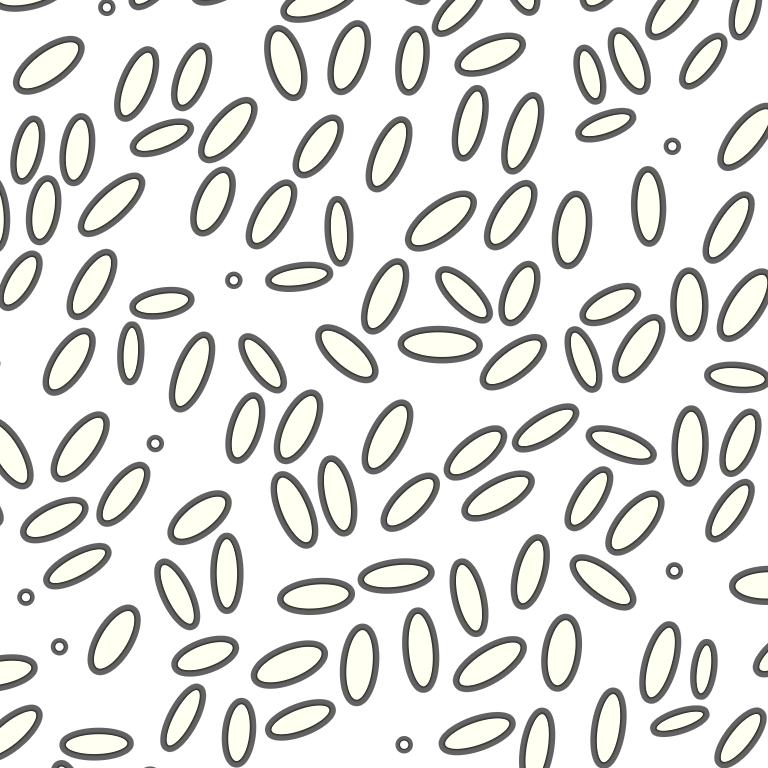
This pattern is drawn by a WebGL 1 fragment shader. Its source:

```glsl
precision highp float;
// Scattered outlined cream grains on white, turned and sized to avoid each other, with a few small rings.

uniform vec2 u_resolution;

#define GRAINS 10.4       // cells across the canvas; lengths below are in cells
#define JITTER 0.24       // random shift of each grain
#define HALF_LENGTH 0.58  // largest grain, half extents
#define HALF_WIDTH 0.27
#define GAP 0.05          // clear margin around a grain
#define STROKE 0.088      // outline width
#define RING_SHARE 0.06   // share of cells holding a small ring
#define RING_RADIUS 0.118
#define RING_STROKE 0.062
#define LEAN 0.8          // preference for the rising diagonal
#define WANDER 1.0        // randomness of direction
#define SEED 37.0

const vec3 PAPER = vec3(1.0);
const vec3 CREAM = vec3(1.0, 1.0, 0.95);
const vec3 OUTLINE = vec3(0.385);
const vec3 INNER_EDGE = vec3(0.19, 0.19, 0.18);

vec2 hash2(vec2 cell) {
  vec3 p = fract((cell.xyx + SEED) * vec3(0.1031, 0.1030, 0.0973));
  p += dot(p, p.yzx + 33.33);
  return fract((p.xx + p.yz) * p.zy);
}

bool isRing(vec2 cell) {
  return hash2(cell + 57.0).x < RING_SHARE;
}

// Jittered centre on staggered rows.
vec2 grainCentre(vec2 cell) {
  float stagger = 0.5 * mod(cell.y, 2.0) - 0.25;
  return cell + 0.5 + vec2(stagger, 0.0) + JITTER * (2.0 * hash2(cell) - 1.0);
}

vec2 grainRadii(vec2 cell) {
  if (isRing(cell)) return vec2(RING_RADIUS);
  return vec2(HALF_LENGTH, HALF_WIDTH) * mix(vec2(0.9, 0.86), vec2(1.0), hash2(cell + 19.0));
}

// Long axis turned away from close neighbours, summed in double angles.
vec2 grainAxis(vec2 cell) {
  vec2 centre = grainCentre(cell);
  vec2 pull = vec2(0.0, LEAN) + WANDER * (2.0 * hash2(cell + 83.0) - 1.0);
  for (int j = -1; j <= 1; j++) {
    for (int i = -1; i <= 1; i++) {
      if (i == 0 && j == 0) continue;
      vec2 other = cell + vec2(i, j);
      vec2 d = grainCentre(other) - centre;
      float d2 = dot(d, d);
      float weight = isRing(other) ? 0.2 : 1.0;
      pull -= weight * vec2(d.x * d.x - d.y * d.y, 2.0 * d.x * d.y) / (d2 * d2 * d2);
    }
  }
  float angle = 0.5 * atan(pull.y, pull.x);
  return vec2(cos(angle), sin(angle));
}

// Symmetric matrix (xx, yy, xy) of the ellipse widened by the gap.
vec3 shapeMatrix(vec2 axis, vec2 radii) {
  vec2 r2 = (radii + GAP) * (radii + GAP);
  vec2 a2 = axis * axis;
  return vec3(dot(a2, r2), dot(a2.yx, r2), axis.x * axis.y * (r2.x - r2.y));
}

// Largest scale, up to 1, at which the grain clears all its neighbours.
float fitScale(vec2 cell, vec2 centre, vec2 axis, vec2 radii) {
  vec3 own = shapeMatrix(axis, radii);
  float fit = 1.0;
  for (int j = -1; j <= 1; j++) {
    for (int i = -1; i <= 1; i++) {
      if (i == 0 && j == 0) continue;
      vec2 other = cell + vec2(i, j);
      vec2 d = grainCentre(other) - centre;
      vec3 m = own + shapeMatrix(grainAxis(other), grainRadii(other));
      float reach = m.y * d.x * d.x - 2.0 * m.z * d.x * d.y + m.x * d.y * d.y;
      fit = min(fit, sqrt(0.5 * reach / (m.x * m.y - m.z * m.z)));
    }
  }
  return max(fit, 0.55);
}

float ellipseDistance(vec2 p, vec2 radii) {
  float k = length(p / radii);
  return k * (k - 1.0) / max(length(p / (radii * radii)), 1e-4);
}

void main() {
  float scale = GRAINS / min(u_resolution.x, u_resolution.y);  // one pixel in cells
  vec2 p = gl_FragCoord.xy * scale;
  vec3 color = PAPER;

  for (int j = -1; j <= 1; j++) {
    for (int i = -1; i <= 1; i++) {
      vec2 cell = floor(p) + vec2(i, j);
      vec2 centre = grainCentre(cell);
      vec2 q = p - centre;
      if (length(q) > HALF_LENGTH + 0.05) continue;

      bool ring = isRing(cell);
      vec2 radii = grainRadii(cell);
      vec2 axis = grainAxis(cell);
      if (!ring) radii *= fitScale(cell, centre, axis, radii);
      float halfStroke = 0.5 * (ring ? RING_STROKE : STROKE);

      // Fill inside the midline, then the outline darkening to its inner edge.
      vec2 local = vec2(dot(q, axis), dot(q, vec2(-axis.y, axis.x)));
      float d = ellipseDistance(local, radii - halfStroke);
      float line = clamp(0.5 - (abs(d) - halfStroke) / scale, 0.0, 1.0);
      vec3 ink = mix(OUTLINE, INNER_EDGE, smoothstep(0.1, 0.95, -d / halfStroke));
      if (d < 0.0) color = ring ? PAPER : CREAM;
      color = mix(color, ink, line);
    }
  }
  gl_FragColor = vec4(color, 1.0);
}
```
